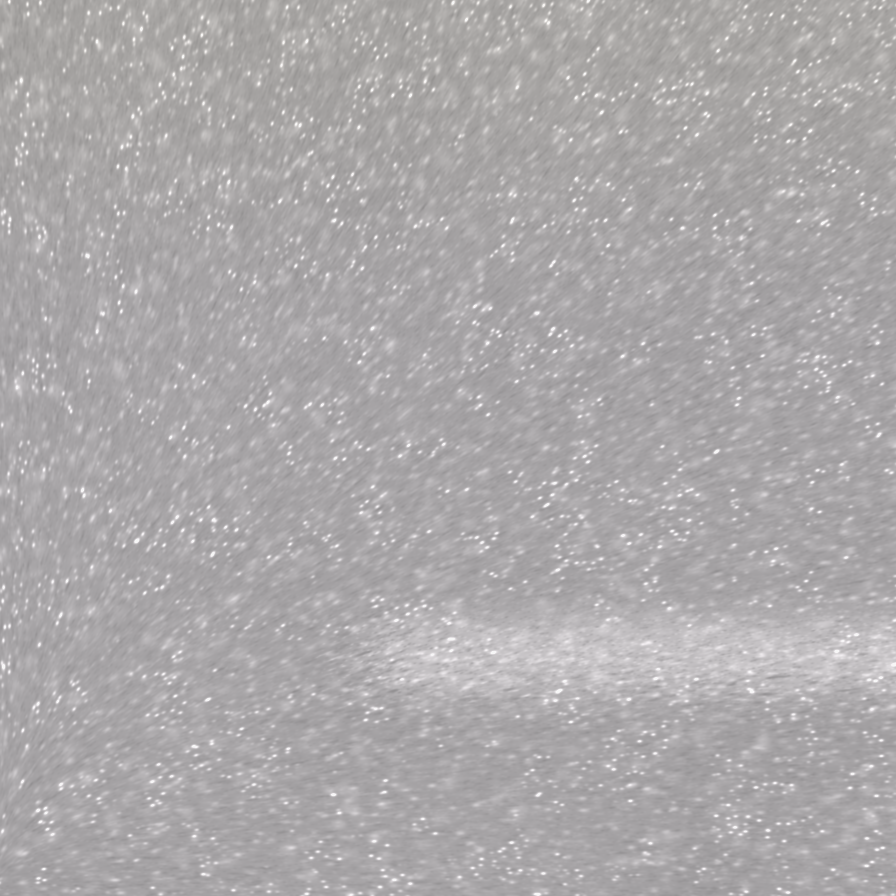
This texture is drawn by a WebGL 2 fragment shader. Its source:

```glsl
#version 300 es
precision highp float;
// Brushed silver-grey surface strewn with clustered glints and a soft light band.
// Layers of jittered elliptical flecks follow a fan of directions that opens
// from the lower left corner: upright at the left, level along the bottom.
uniform vec2 u_resolution;
out vec4 fragColor;

vec3 hash3(vec2 p) {
    vec3 q = fract(p.xyx * vec3(0.1031, 0.1030, 0.0973));
    q += dot(q, q.yxz + 33.33);
    return fract((q.xxy + q.yzz) * q.zyx);
}

float valueNoise(vec2 p) {
    vec2 i = floor(p), f = fract(p);
    f = f * f * (3.0 - 2.0 * f);
    float low = mix(hash3(i).x, hash3(i + vec2(1, 0)).x, f.x);
    float high = mix(hash3(i + vec2(0, 1)).x, hash3(i + vec2(1, 1)).x, f.x);
    return mix(low, high, f.y);
}

// Unit direction of the brushing at a point of the canvas
vec2 brushDirection(vec2 p) {
    return normalize(vec2(max(p.x, 0.0) + 0.01, max(p.y, 0.0) * (0.35 + 0.65 * p.y)));
}

// One fleck per cell: x = sum of positive flecks, y = sum of signed flecks.
// clump = 0 spreads them evenly, clump = 1 gathers them in small groups.
vec2 scatterFlecks(vec2 p, float cells, vec2 size, float clump, float seed) {
    vec2 home = floor(p * cells), total = vec2(0.0);
    for (int y = -1; y <= 1; y++) {
        for (int x = -1; x <= 1; x++) {
            vec2 cell = home + vec2(x, y);
            vec3 h = hash3(cell + seed);
            vec2 center = (cell + h.xy) / cells;
            vec2 along = brushDirection(center);
            vec2 d = p - center;
            vec2 q = vec2(dot(d, along), dot(d, vec2(-along.y, along.x))) / size;
            float group = smoothstep(0.5, 0.64, valueNoise(center * 40.0 + seed));
            float shape = exp(-dot(q, q)) * mix(1.0, group, clump);
            total += shape * vec2(h.z * h.z, h.z * 2.0 - 1.0);
        }
    }
    return total;
}

void main() {
    vec2 p = gl_FragCoord.xy / u_resolution;

    // Fleck layers, from fine brushing to pinpoint glints
    float brushing = scatterFlecks(p, 130.0, vec2(0.0060, 0.0015), 0.0, 11.0).y;
    float grain = scatterFlecks(p, 260.0, vec2(0.0022, 0.0012), 0.0, 47.0).y;
    float haze = scatterFlecks(p, 46.0, vec2(0.0085, 0.0060), 0.0, 83.0).x;
    float flakes = scatterFlecks(p, 78.0, vec2(0.0048, 0.0023), 0.3, 129.0).x;
    float glints = scatterFlecks(p, 105.0, vec2(0.0027, 0.0016), 1.0, 171.0).x;

    // Light band with a ragged, brushed outline
    float offset = (p.y - 0.268 + 0.012 * brushing) / 0.046;
    float band = exp(-pow(abs(offset), 2.6));
    band *= smoothstep(0.36, 0.47, p.x + 0.03 * brushing + 0.02 * grain);

    // Broad shading and the sum of all layers
    float shade = 0.634 + 0.018 * (valueNoise(p * 5.0) - 0.5);
    shade += (0.042 + 0.03 * band) * brushing + (0.022 + 0.04 * band) * grain;
    shade += 0.085 * haze + 0.17 * flakes + 0.44 * glints;
    shade += 0.125 * band;

    // Slightly warm at the top, cooler towards the middle and bottom
    vec3 tint = mix(vec3(1.008, 0.992, 1.004), vec3(1.010, 0.996, 0.984), smoothstep(0.6, 1.0, p.y));
    fragColor = vec4(clamp(shade * tint, 0.0, 0.97), 1.0);
}
```
